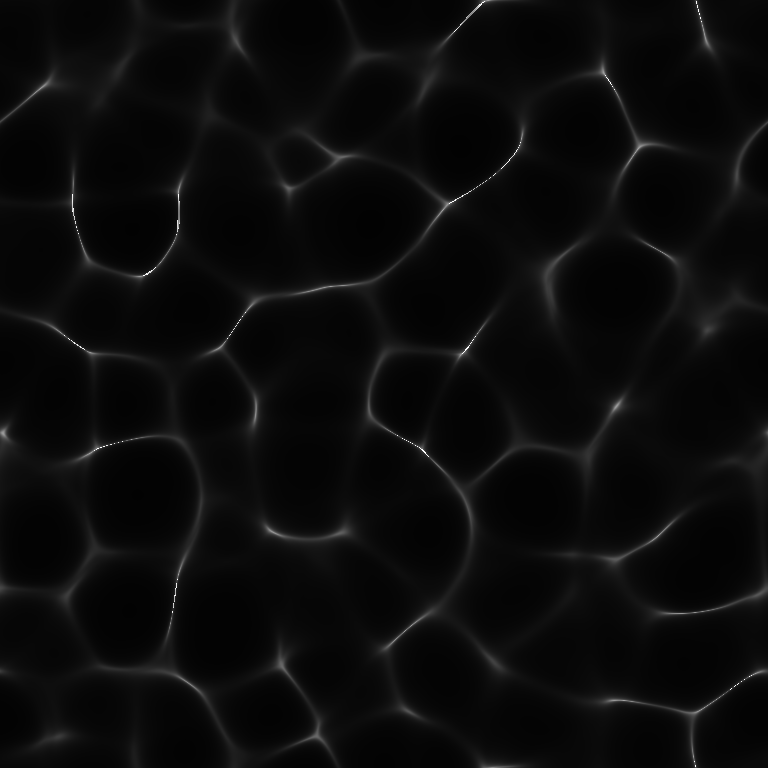
Write a three.js fragment shader that draws this texture.

```glsl
varying vec2 vUv;

const float CELLS = 10.0;         // noise cells across the canvas, tiling
const float REACH = 1.25;         // radius of one noise kernel, in cells
const float JITTER = 0.5;         // scatter of the kernel centres
const float FOCUS = 0.14;         // strength of the light bending
const float SOFTNESS = 0.08;      // limits the glare on folds
const float MIN_SLOPE = 0.12;     // keeps solver steps finite
const float MAX_STEP = 0.4;       // longest solver step, in cells
const float PROBE = 0.35;         // search distance for a second image
const float FOLD_GAP = 0.06;      // image separation that counts as a fold
const float FILAMENT_SLOPE = 0.6; // only squeezed light can fold
const float EXPOSURE = 0.044;
const float CONTRAST = 1.25;
const float SHOULDER = 0.6;       // highlight compression
const vec3 TINT = vec3(1.0);
const float TAU = 6.2831853;

struct Sheet {
  vec2 miss;      // distance by which the ray misses its target
  vec2 axis;      // direction of strongest compression
  float stretch;  // larger eigenvalue of the ray map
  float squeeze;  // smaller eigenvalue of the ray map
};

vec3 hash32(vec2 p) {
  vec3 q = fract(p.xyx * vec3(0.1031, 0.1030, 0.0973));
  q += dot(q, q.yxz + 33.33);
  return fract((q.xxy + q.yzz) * q.zyx);
}

// Gradient noise: slope in xy, curvature as (xx, xy, yy)
void noiseDerivatives(vec2 p, out vec2 slope, out vec3 curvature) {
  slope = vec2(0.0);
  curvature = vec3(0.0);
  vec2 cell = floor(p);
  for (int j = -1; j <= 1; j++) {
    for (int i = -1; i <= 1; i++) {
      vec2 id = cell + vec2(float(i), float(j));
      vec3 rnd = hash32(mod(id, CELLS) + 17.0);
      vec2 d = (p - id - 0.5 - JITTER * (rnd.xy - 0.5)) / REACH;
      float t = max(0.0, 1.0 - dot(d, d));
      vec2 g = vec2(cos(TAU * rnd.z), sin(TAU * rnd.z));
      float s = dot(g, d);
      float t2 = t * t;
      float t3 = t2 * t;
      slope += t2 * t2 * g - 8.0 * t3 * s * d;
      vec3 mixed = vec3(2.0 * g.x * d.x, g.x * d.y + g.y * d.x, 2.0 * g.y * d.y);
      vec3 outer = vec3(d.x * d.x, d.x * d.y, d.y * d.y);
      curvature += 48.0 * t2 * s * outer - 8.0 * t3 * (mixed + s * vec3(1.0, 0.0, 1.0));
    }
  }
}

// Ray map from the water surface to the floor, with its eigenvalues
Sheet traceSheet(vec2 p, vec2 target) {
  vec2 slope;
  vec3 curvature;
  noiseDerivatives(p, slope, curvature);
  vec3 jac = vec3(1.0, 0.0, 1.0) + FOCUS * curvature;
  float middle = 0.5 * (jac.x + jac.z);
  vec2 shear = vec2(0.5 * (jac.x - jac.z), jac.y);
  float radius = length(shear);
  float angle = 0.5 * atan(shear.y, shear.x + 0.000001);
  return Sheet(p + FOCUS * REACH * slope - target,
               vec2(-sin(angle), cos(angle)), middle + radius, middle - radius);
}

// Newton search for a source point; branch -1 seeks the inner image of a fold
vec2 findSource(vec2 p, vec2 target, float branch) {
  for (int i = 0; i < 11; i++) {
    Sheet s = traceSheet(p, target);
    vec2 along = vec2(s.axis.y, -s.axis.x);
    vec2 move = along * dot(s.miss, along) / max(s.stretch, MIN_SLOPE)
              + branch * s.axis * dot(s.miss, s.axis) / max(abs(s.squeeze), MIN_SLOPE);
    p -= move * min(1.0, MAX_STEP / max(length(move), 0.0001));
  }
  return p;
}

float density(Sheet s) {
  return inversesqrt(pow(abs(s.stretch * s.squeeze), 2.0) + SOFTNESS * SOFTNESS);
}

float causticLight(vec2 target) {
  vec2 source = findSource(target, target, 1.0);
  Sheet sheet = traceSheet(source, target);
  float light = density(sheet);

  // Folded light: add up both outer images and the inner one
  if (sheet.squeeze < FILAMENT_SLOPE) {
    vec2 left = findSource(source - PROBE * sheet.axis, target, 1.0);
    vec2 right = findSource(source + PROBE * sheet.axis, target, 1.0);
    if (distance(left, right) > FOLD_GAP) {
      vec2 inner = findSource(0.5 * (left + right), target, -1.0);
      Sheet fold = traceSheet(inner, target);
      if (fold.squeeze < 0.0) {
        light = density(traceSheet(left, target))
              + density(traceSheet(right, target)) + density(fold);
      }
    }
  }
  return light;
}

void main() {
  float glow = EXPOSURE * pow(causticLight(vUv * CELLS), CONTRAST);
  gl_FragColor = vec4(TINT * glow / (1.0 + SHOULDER * glow), 1.0);
}
```
